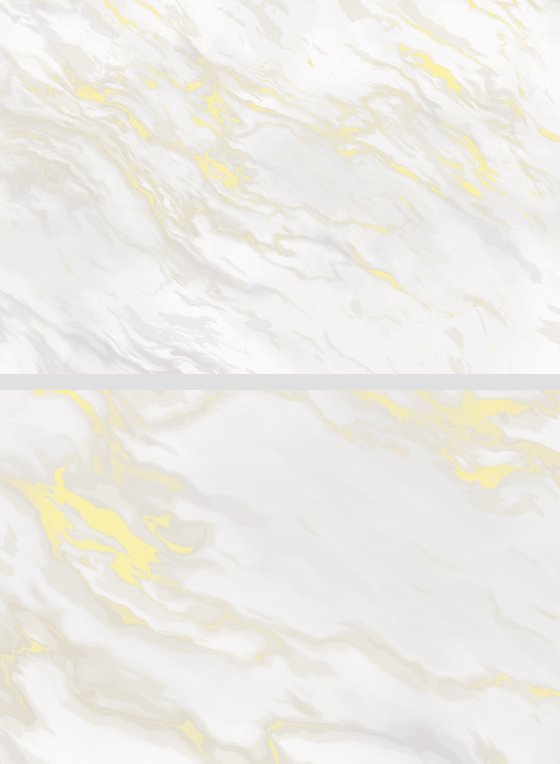
Top, the full canvas; bottom, a detail of the centre.
A WebGL 2 fragment shader for this texture:

```glsl
#version 300 es
precision highp float;
// White marble with mottled grey clouds and crisp, broken gold veins.
// Veins follow level sets of fractal noise, stretched along a falling
// diagonal and warped; slow noise varies their width, halo and gold.

uniform vec2 u_resolution;
out vec4 fragColor;

const vec2 ALONG = vec2(0.82, -0.57);
const vec2 ACROSS = vec2(0.57, 0.82);

const vec3 WHITE = vec3(0.986, 0.980, 0.980);
const vec3 GREY = vec3(0.915, 0.910, 0.907);
const vec3 LILAC = vec3(0.875, 0.860, 0.863);
const vec3 BEIGE = vec3(0.888, 0.866, 0.815);
const vec3 PALE_GOLD = vec3(0.930, 0.903, 0.785);
const vec3 BRIGHT_GOLD = vec3(0.988, 0.948, 0.660);

float hash(vec2 cell) {
    vec3 h = fract(vec3(cell.xyx) * 0.1031);
    h += dot(h, h.yzx + 33.33);
    return fract((h.x + h.y) * h.z);
}

float valueNoise(vec2 p) {
    vec2 i = floor(p);
    vec2 f = fract(p);
    f = f * f * f * (f * (f * 6.0 - 15.0) + 10.0);
    float low = mix(hash(i), hash(i + vec2(1, 0)), f.x);
    float high = mix(hash(i + vec2(0, 1)), hash(i + vec2(1, 1)), f.x);
    return mix(low, high, f.y);
}

// Fractal noise in 0..1, centred on 0.5
float fbm(vec2 p) {
    float sum = 0.0, weight = 0.5, total = 0.0;
    for (int k = 0; k < 6; k++) {
        sum += weight * valueNoise(p);
        total += weight;
        weight *= 0.5;
        p = p * 2.03 + vec2(17.3, 9.1);
    }
    return sum / total;
}

// Approximate signed distance to the middle level of stretched noise
float veinDistance(vec2 q, vec2 stretch, vec2 seed) {
    const float STEP = 0.015;
    float f = fbm(q * stretch + seed);
    float fx = fbm((q + vec2(STEP, 0.0)) * stretch + seed);
    float fy = fbm((q + vec2(0.0, STEP)) * stretch + seed);
    return (f - 0.5) / (length(vec2(fx, fy) - f) / STEP + 0.5);
}

// Antialiased step: 1 where x is positive
float crisp(float x) {
    float aa = max(fwidth(x), 0.0003);
    return smoothstep(-aa, aa, x);
}

// Halo of a vein: faint wide layer under stronger narrow ones
float halo(float dist, float width, float ragged) {
    float d = abs(dist) + 0.018 * (ragged - 0.5);
    float glow = 1.0 - smoothstep(0.0, 1.6 * max(width, 0.0) + 0.001, abs(dist));
    return 0.35 * glow + 0.30 * crisp(width - d) + 0.35 * crisp(0.4 * width - d);
}

// Ragged core of a vein
float core(float dist, float width, float ragged) {
    return crisp(width - abs(dist) - 0.012 * (ragged - 0.5));
}

// Smoke that starts sharply on one side of a vein and fades away from it
float smoke(float dist) {
    return smoothstep(0.0, 0.004, dist) * exp(-22.0 * max(dist, 0.0));
}

void main() {
    vec2 p = gl_FragCoord.xy / u_resolution.y;

    // Coordinates along and across the veins, with a turbulent warp
    vec2 warp = vec2(fbm(p * 3.0 + 4.7), fbm(p * 3.0 + 31.2)) - 0.5;
    vec2 q = vec2(dot(p, ALONG), dot(p, ACROSS)) + 0.15 * warp;

    // Slow masks: where veins show, and where they carry gold
    float presence = smoothstep(0.32, 0.58, fbm(q * vec2(1.8, 3.2) + 52.0));
    float region = smoothstep(0.20, 1.05, q.y);
    float rich = region * smoothstep(0.28, 0.52, fbm(q * vec2(2.2, 3.8) + 71.0));
    float ragged = fbm(q * vec2(14.0, 32.0) + 8.0);

    // Broad, medium and fine veins, and short streaks
    float broad = veinDistance(q, vec2(1.2, 4.6), vec2(12.4, 3.7));
    float medium = veinDistance(q, vec2(1.7, 6.5), vec2(77.0, 14.5));
    float fine = veinDistance(q, vec2(2.6, 10.0), vec2(41.0, 27.5));
    float streak = crisp(fbm(q * vec2(6.0, 19.0) + 63.0) - 0.70);

    // Ground: pale drifts, smaller mottling and smoke beside veins
    float cloud = 0.42 * smoothstep(0.42, 0.66, fbm(q * vec2(1.5, 2.8) + 90.0));
    cloud += 0.42 * smoothstep(0.42, 0.64, fbm(q * vec2(3.6, 6.5) + 23.0));
    cloud += 0.50 * smoke(broad) * presence;
    cloud += 0.40 * smoke(-medium) * presence;
    vec3 color = mix(WHITE, GREY, min(cloud, 1.0));

    // Halos: lilac in poor areas, beige beside the gold
    float veil = halo(broad, 0.019 * presence, ragged) * mix(0.35, 1.0, presence);
    veil = max(veil, halo(medium, 0.014 * presence - 0.001, ragged) * presence);
    veil = max(veil, halo(fine, 0.011 * presence - 0.002, ragged) * 0.8 * presence);
    veil = max(veil, 0.45 * streak);
    vec3 veilColor = mix(LILAC, BEIGE, smoothstep(0.05, 0.45, rich));
    color = mix(color, veilColor, clamp(veil, 0.0, 1.0));

    // Gold cores, brightest where the shine noise peaks
    float amount = rich * (0.35 + 0.65 * presence);
    float shine = smoothstep(0.38, 0.62, fbm(q * vec2(6.0, 15.0) + 19.0));
    float swell = 0.6 + 0.8 * shine;
    float gold = core(broad, mix(-0.004, 0.0070, amount) * swell, ragged);
    gold = max(gold, core(medium, mix(-0.005, 0.0060, amount) * swell, ragged));
    gold = max(gold, core(fine, mix(-0.006, 0.0035, amount) * swell, ragged));
    vec3 goldColor = mix(PALE_GOLD, BRIGHT_GOLD, shine * (0.4 + 0.6 * region));
    color = mix(color, goldColor, gold * 0.95);

    fragColor = vec4(color, 1.0);
}
```
